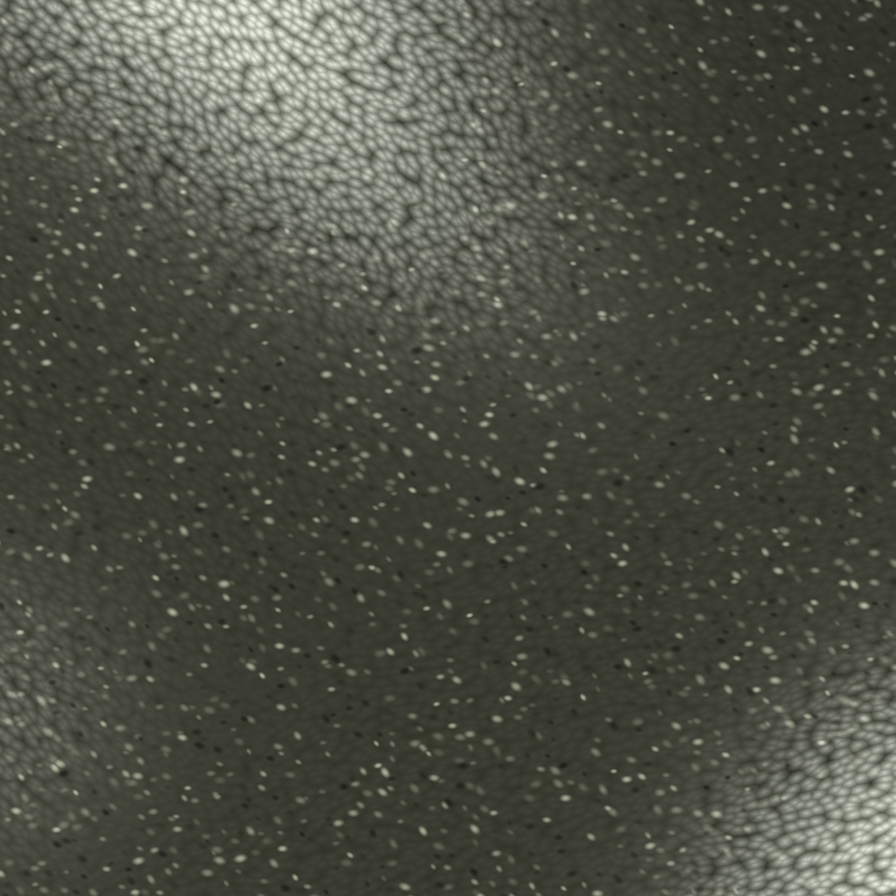
This texture is drawn by a Shadertoy shader. Its source:

```glsl
const vec3 BASE_COLOR  = vec3(0.222, 0.228, 0.186);
const vec3 SHEEN_COLOR = vec3(0.50, 0.515, 0.505);
const vec3 FLECK_COLOR = vec3(0.43, 0.44, 0.39);
const vec2 GRAIN_SCALE = vec2(64.0, 112.0);  // cells along and across the grain
const float GRAIN_CONTRAST = 0.80;
const float BASE_GRAIN     = 0.055;
const float FLECK_CELLS    = 62.0;
const float FLECK_SHARE    = 0.42;
const float PIT_SHARE      = 0.22;
const float FLECK_TILT     = -0.35;
const float UPPER_TILT     = -0.65;
const float LOWER_TILT     = 0.25;

vec3 hash3(vec2 cell) {
    vec3 p = fract(cell.xyx * vec3(0.1031, 0.1030, 0.0973));
    p += dot(p, p.yxz + 33.33);
    return fract((p.xxy + p.yzz) * p.zyx);
}

// Coordinates along and across a direction
vec2 align(vec2 p, float angle) {
    float c = cos(angle), s = sin(angle);
    return vec2(c * p.x + s * p.y, c * p.y - s * p.x);
}

// Stretched cellular noise, bright at cell centres, around zero on average
float grain(vec2 p, float angle) {
    vec2 q = align(p, angle) * GRAIN_SCALE;
    q += 0.35 * sin(q.yx * vec2(0.61, 0.37) + vec2(0.0, 2.0));
    vec2 cell = floor(q);
    float nearest = 4.0;
    for (int y = -1; y <= 1; y++)
    for (int x = -1; x <= 1; x++) {
        vec2 neighbour = cell + vec2(x, y);
        vec2 d = neighbour + hash3(neighbour + 200.0).xy - q;
        nearest = min(nearest, dot(d, d));
    }
    return 0.48 - sqrt(nearest);
}

// Soft oval dots: x holds bright flecks, y holds dark pits
vec2 flecks(vec2 p) {
    vec2 q = p * FLECK_CELLS;
    vec2 cell = floor(q);
    vec2 cover = vec2(0.0);
    for (int y = -1; y <= 1; y++)
    for (int x = -1; x <= 1; x++) {
        vec2 neighbour = cell + vec2(x, y);
        vec3 place = hash3(neighbour + 17.0);
        vec3 kind = hash3(neighbour + 91.0);
        vec2 d = align(q - neighbour - place.xy, FLECK_TILT + 1.2 * (kind.z - 0.5));
        float radius = mix(0.26, 0.48, place.z);
        float dot1 = 1.0 - smoothstep(0.1, 1.0, length(d * vec2(0.8, 1.25)) / radius);
        float strength = mix(0.25, 1.0, kind.y * kind.y);
        float isFleck = step(kind.x, FLECK_SHARE);
        float isPit = step(1.0 - PIT_SHARE, kind.x);
        cover = max(cover, dot1 * strength * vec2(isFleck, isPit));
    }
    return cover;
}

// Soft elliptical glow of reflected light
float glow(vec2 p, vec2 center, vec2 size, float angle) {
    vec2 d = align(p - center, angle) / size;
    return exp(-dot(d, d));
}

void mainImage(out vec4 fragColor, in vec2 fragCoord) {
    vec2 uv = fragCoord / iResolution.xy;

    // Reflections: upper left, lower right and a faint one on the left edge
    float upper = 0.88 * glow(uv, vec2(0.23, 1.04), vec2(0.30, 0.17), -0.30)
                + 0.34 * glow(uv, vec2(0.40, 0.82), vec2(0.24, 0.13), -0.55);
    float lower = 0.90 * glow(uv, vec2(1.03, 0.04), vec2(0.25, 0.17), 0.75);
    float side = 0.22 * glow(uv, vec2(-0.02, 0.20), vec2(0.17, 0.18), 0.0);
    float haze = 0.07 * glow(uv, vec2(0.35, 0.70), vec2(0.50, 0.16), -0.30);
    float sheen = upper + lower + side + haze;

    // Wrinkled grain follows the light of each region
    float upperGrain = grain(uv, UPPER_TILT);
    float lowerGrain = grain(uv + 3.0, LOWER_TILT);
    float wrinkle = mix(upperGrain, lowerGrain, smoothstep(0.35, 0.75, uv.x - uv.y + 0.5));
    float contrast = GRAIN_CONTRAST * sqrt(sheen) * smoothstep(0.0, 0.35, sheen);

    vec3 color = BASE_COLOR + SHEEN_COLOR * sheen;
    color += wrinkle * (BASE_GRAIN + contrast * 0.75);

    // Flecks and pits fade where the sheen takes over
    vec2 dots = flecks(uv) * (1.0 - 0.75 * smoothstep(0.1, 0.6, sheen));
    color += FLECK_COLOR * dots.x;
    color *= 1.0 - 0.45 * dots.y;

    // Corner opposite the light is slightly darker
    color *= 1.0 - 0.12 * glow(uv, vec2(1.0, 0.95), vec2(0.40), 0.0);

    fragColor = vec4(clamp(color, 0.07, 0.92), 1.0);
}
```
